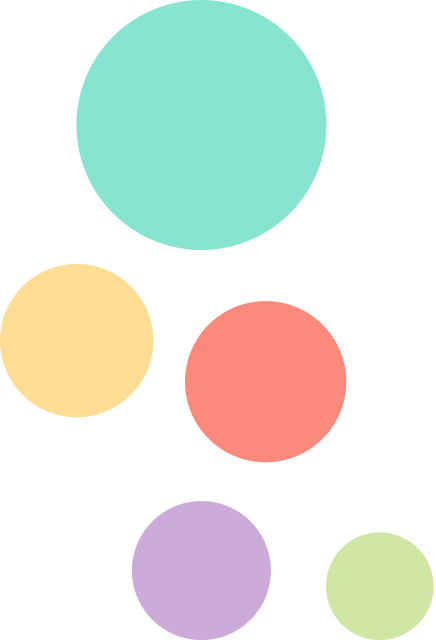
A Shadertoy shader for this background:

```glsl
// Five flat pastel discs scattered on a white ground.

// Paints an antialiased disc over the base colour; lengths are in canvas heights.
vec3 paintDisc(vec3 base, vec2 p, vec2 center, float radius, vec3 color) {
    float pixel = 1.0 / iResolution.y;
    float edge = length(p - center) - radius;
    return mix(base, color, clamp(0.5 - edge / pixel, 0.0, 1.0));
}

void mainImage(out vec4 fragColor, in vec2 fragCoord) {
    vec2 p = fragCoord / iResolution.y;
    vec3 color = vec3(1.0);

    // Large mint disc at the top
    color = paintDisc(color, p, vec2(0.3147, 0.8047), 0.1953, vec3(0.530, 0.894, 0.812));

    // Yellow and coral discs across the middle
    color = paintDisc(color, p, vec2(0.1198, 0.4678), 0.1198, vec3(1.000, 0.867, 0.580));
    color = paintDisc(color, p, vec2(0.4150, 0.4036), 0.1260, vec3(0.984, 0.537, 0.486));

    // Lilac and lime discs along the bottom
    color = paintDisc(color, p, vec2(0.3147, 0.1085), 0.1086, vec3(0.800, 0.671, 0.850));
    color = paintDisc(color, p, vec2(0.5934, 0.0840), 0.0841, vec3(0.816, 0.902, 0.647));

    fragColor = vec4(color, 1.0);
}
```
